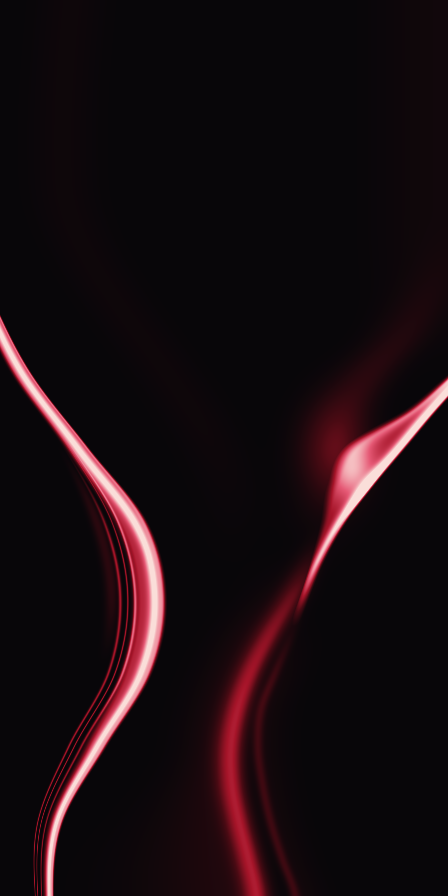
Give the GLSL for this background, as a Shadertoy shader.

```glsl
const vec3 INK = vec3(0.030, 0.024, 0.036);
const vec3 WINE = vec3(0.29, 0.04, 0.075);
const vec3 CRIMSON = vec3(0.65, 0.08, 0.16);
const vec3 ROSE = vec3(0.90, 0.35, 0.46);
const vec3 PEARL = vec3(0.98, 0.87, 0.85);

// Horizontal knots of each curve, listed downward at even steps
const float SILK_INNER[11] = float[11](-0.13, -0.057, 0.023, 0.141, 0.229, 0.263, 0.237, 0.148, 0.081, 0.076, 0.099);
const float SILK_OUTER[11] = float[11](-0.08, -0.016, 0.070, 0.198, 0.328, 0.370, 0.339, 0.237, 0.141, 0.120, 0.143);
const float FLARE_LEFT[11] = float[11](1.12, 1.01, 0.911, 0.77, 0.735, 0.721, 0.695, 0.667, 0.633, 0.60, 0.573);
const float FLARE_RIGHT[11] = float[11](1.125, 1.047, 0.971, 0.901, 0.831, 0.768, 0.721, 0.687, 0.659, 0.633, 0.612);
const float SMOKE[11] = float[11](0.724, 0.693, 0.651, 0.602, 0.56, 0.531, 0.516, 0.518, 0.534, 0.555, 0.573);
const float THREAD[11] = float[11](0.75, 0.716, 0.682, 0.651, 0.615, 0.583, 0.576, 0.586, 0.604, 0.63, 0.659);
const float HAZE[11] = float[11](1.036, 1.029, 1.01, 0.984, 0.948, 0.898, 0.826, 0.773, 0.747, 0.74, 0.724);

// Catmull-Rom curve through evenly spaced knots
float track(float knots[11], float start, float gap, float y) {
    float s = clamp((y - start) / gap, 0.0, 9.999);
    int i = int(s);
    float f = fract(s);
    float a = knots[max(i - 1, 0)], b = knots[i];
    float c = knots[i + 1], d = knots[min(i + 2, 10)];
    return b + 0.5 * f * (c - a + f * (2.0 * a - 5.0 * b + 4.0 * c - d + f * (3.0 * (b - c) + d - a)));
}

float bell(float x, float width) {
    return exp(-x * x / (width * width));
}

float band(float y, float top, float bottom, float soft) {
    return smoothstep(top - soft, top + soft, y) * (1.0 - smoothstep(bottom - soft, bottom + soft, y));
}

vec3 heatColor(float heat) {
    float h = clamp(heat, 0.0, 1.0) * 4.0;
    vec3 c = mix(INK, WINE, min(h, 1.0));
    c = mix(c, CRIMSON, clamp(h - 1.0, 0.0, 1.0));
    c = mix(c, ROSE, clamp(h - 2.0, 0.0, 1.0));
    return mix(c, PEARL, clamp(h - 3.0, 0.0, 1.0));
}

// Glossy ribbon with a bright core and fine inner strands
float silk(vec2 p) {
    float inner = track(SILK_INNER, 0.5, 1.0 / 6.0, p.y);
    float outer = track(SILK_OUTER, 0.5, 1.0 / 6.0, p.y);
    float t = (p.x - inner) / (outer - inner);
    float folded = smoothstep(0.96, 1.25, p.y);
    float low = smoothstep(1.45, 1.75, p.y);
    float fillStart = mix(0.0, 0.22, folded) + 0.18 * low;
    float body = 0.55 * smoothstep(fillStart, fillStart + 0.28, t);
    float core = 0.5 * bell(t - mix(0.55, 0.77, folded), mix(0.28, 0.13, folded));
    float rim = 0.16 * bell(t - 0.92, 0.05);
    float wave = 0.5 + 0.5 * sin(t * 38.0 + 0.8 * sin(t * 17.0 + p.y * 2.0));
    float strands = 0.5 * folded * pow(wave, 4.0) * band(t, 0.0, 0.42, 0.06);
    float edge = 1.0 - smoothstep(0.93, 1.04, t);
    float veil = 0.13 * bell(t + 0.13, 0.13) * band(p.y, 1.08, 1.4, 0.1);
    return (body + core + rim + strands) * edge + veil;
}

// Flared sheet that narrows into a filament
float flare(vec2 p) {
    float left = track(FLARE_LEFT, 0.75, 1.0 / 12.0, p.y);
    float right = track(FLARE_RIGHT, 0.75, 1.0 / 12.0, p.y);
    float t = (p.x - left) / (right - left);
    float taper = smoothstep(1.05, 1.28, p.y);
    float mask = smoothstep(-0.22, 0.25, t) * (1.0 - smoothstep(-0.003, 0.007, p.x - right));
    float lowerRim = 0.58 * bell(p.x - right + 0.011, mix(0.017, 0.009, taper));
    float upperRim = 0.28 * bell(t - 0.25, 0.22) * (1.0 - smoothstep(0.94, 1.04, p.y));
    float glint = 0.42 * bell(length((p - vec2(0.785, 1.04)) * vec2(1.0, 0.65)), 0.052);
    float fade = 1.0 - smoothstep(1.24, 1.43, p.y);
    return mask * fade * (mix(0.52, 0.36, taper) + lowerRim + upperRim + glint);
}

// Streak with separate softness on its two sides
float streak(float offset, float leftWidth, float rightWidth) {
    return bell(offset, offset < 0.0 ? leftWidth : rightWidth);
}

float smoke(vec2 p) {
    float d = p.x - track(SMOKE, 7.0 / 6.0, 1.0 / 12.0, p.y);
    float e = p.x - track(THREAD, 7.0 / 6.0, 1.0 / 12.0, p.y);
    float h = p.x - track(HAZE, 1.0 / 3.0, 1.0 / 12.0, p.y);
    float rise = smoothstep(1.2, 1.62, p.y);
    float main = mix(0.22, 0.43, rise) * streak(d, 0.032, 0.024) * smoothstep(1.16, 1.34, p.y);
    float aura = 0.10 * streak(d, 0.09 + 0.14 * smoothstep(1.65, 2.0, p.y), 0.04) * smoothstep(1.2, 1.45, p.y);
    float thread = (0.16 * bell(e, 0.011) + 0.04 * streak(e, 0.015, 0.06)) * smoothstep(1.35, 1.55, p.y);
    float haze = 0.15 * streak(h, 0.07, 0.055) * band(p.y, 0.72, 1.05, 0.25);
    float bloom = 0.22 * bell(length((p - vec2(0.75, 1.01)) * vec2(1.0, 0.7)), 0.07);
    return main + aura + thread + haze + bloom;
}

// Barely lit folds in the dark field
float folds(vec2 p) {
    float bend = p.x - 0.16 - 0.35 * smoothstep(0.4, 1.2, p.y);
    float fold = 0.025 * bell(bend + 0.02 * sin(p.y * 5.0), 0.07) * (1.0 - smoothstep(0.9, 1.35, p.y));
    float corner = 0.035 * smoothstep(0.75, 1.0, p.x) * (1.0 - smoothstep(0.5, 0.9, p.y));
    return fold + corner;
}

void mainImage(out vec4 fragColor, in vec2 fragCoord) {
    vec2 uv = fragCoord / iResolution.xy;
    vec2 p = vec2(uv.x, 2.0 - 2.0 * uv.y);
    float heat = silk(p) + max(flare(p), smoke(p)) + folds(p);
    fragColor = vec4(heatColor(heat), 1.0);
}
```
